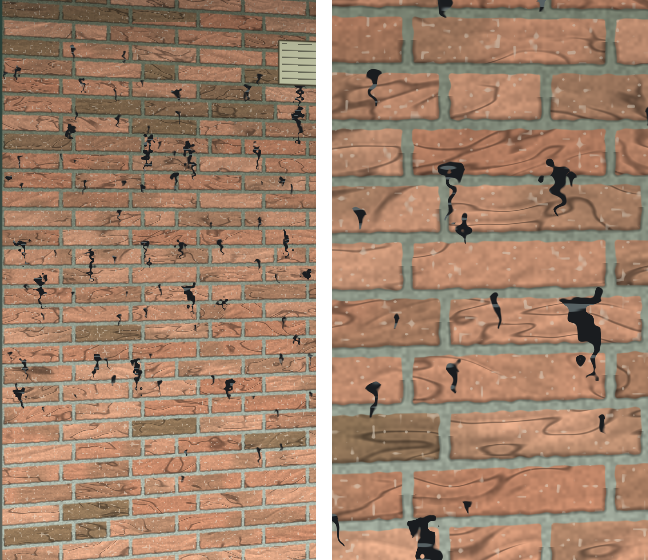
Left: the whole. Right: its middle third, enlarged.
A WebGL 1 fragment shader for this texture:

```glsl
precision highp float;
// A weathered brick wall seen at a slight angle: about 29 courses, some broken by
// a half brick. Courses come from a perspective warp, the crinkled faces from
// ridged noise, and the tar splashes and their drips from jittered grids.

uniform vec2 u_resolution;

float hash(vec2 p) {
  return fract(sin(dot(p, vec2(127.1, 311.7))) * 43758.5453);
}

float noise(vec2 p) {
  vec2 i = floor(p), f = fract(p);
  f = f * f * (3.0 - 2.0 * f);
  return mix(mix(hash(i), hash(i + vec2(1.0, 0.0)), f.x),
             mix(hash(i + vec2(0.0, 1.0)), hash(i + vec2(1.0, 1.0)), f.x), f.y);
}

float roundBox(vec2 p, vec2 size, float r) {
  vec2 d = abs(p) - size + r;
  return length(max(d, 0.0)) + min(max(d.x, d.y), 0.0) - r;
}

// Height of the wavy folds pressed into a brick face.
float folds(vec2 p) {
  p.y += 1.6 * noise(p * vec2(0.8, 0.3) + 9.0);
  return abs(noise(p) + 0.4 * noise(p * 2.1) - 0.7);
}

// Signed distance to scattered blobs with tapering drips; y points down.
float splashes(vec2 q, float cell, float radius, float chance, float seed) {
  float dist = 1.0;
  vec2 base = floor(q / cell);
  for (int j = -1; j <= 1; j++) {
    for (int i = -1; i <= 1; i++) {
      vec2 id = base + vec2(float(i), float(j));
      vec2 key = id + seed;
      vec2 center = (id + 0.15 + 0.7 * vec2(hash(key), hash(key + 5.3))) * cell;
      float zone = smoothstep(0.0, 0.2, center.y) * (1.0 - smoothstep(0.72, 0.88, center.y));
      float present = step(hash(key + 11.7), chance * zone);
      float r = radius * mix(0.5, 1.0, hash(key + 2.9));
      vec2 d = q - center;
      d += (vec2(noise(q * 170.0), noise(q * 170.0 + 31.0)) - 0.5) * r * 1.7;
      float drip = r * mix(1.0, 6.0, hash(key + 8.1));
      float t = clamp(d.y / drip, 0.0, 1.0);
      d -= vec2((hash(key + 4.4) - 0.4) * 0.5, 1.0) * t * drip;
      dist = min(dist, mix(1.0, length(d) - r * mix(0.85, 0.16, sqrt(t)), present));
    }
  }
  return dist;
}

void main() {
  float px = 1.0 / u_resolution.y;
  vec2 q = gl_FragCoord.xy * px;
  q.y = 1.0 - q.y;

  // Perspective: courses converge to the right, bricks shorten with distance
  float t = 0.406 + (q.y - 0.406) * exp(0.15 * q.x) - 0.035;
  float course = 29.84 * t - 1.4 * t * t + 0.08;
  float row = floor(course);
  float along = 7.71 * (q.x - 0.004) + 0.985 * q.x * q.x;

  // Alternate courses are offset; most even ones hold one half brick
  float even = 1.0 - mod(row + 2.0, 2.0);
  along += 0.18 * (1.0 - even);
  float slot = 1.0 + floor(hash(vec2(row, 3.7)) * 4.0);
  float after = even * step(slot, along);
  float isHalf = after * step(along, slot + 0.5);
  float shifted = along - 0.5 * after * (1.0 - isHalf);
  float span = mix(1.0, 0.5, isHalf);
  vec2 id = vec2(floor(shifted) + 20.0 * isHalf, row);
  vec2 size = vec2(span * 0.122, 0.0345) * 0.5;
  vec2 local = (vec2(fract(shifted) / span, fract(course)) - 0.5) * 2.0 * size;
  float rough = (noise(q * 190.0) - 0.5) * 0.0016;
  float edge = roundBox(local, size - 0.0032, 0.0015) + rough;
  float brick = 1.0 - smoothstep(-px, px, edge);

  // Mortar, paler towards the ground, shaded beneath each brick
  float grain = noise(q * 420.0);
  float low = smoothstep(0.05, 0.95, q.y);
  vec3 mortar = mix(vec3(0.40, 0.43, 0.36), vec3(0.71, 0.75, 0.70), low);
  mortar *= 0.88 + 0.2 * grain;
  mortar *= 1.0 - 0.3 * (1.0 - smoothstep(0.0, 0.002, edge)) * step(0.0, local.y);

  // Brick tone, with a few olive brown ones
  float tone = hash(id + 1.3);
  vec3 clay = mix(vec3(0.73, 0.50, 0.385), vec3(0.81, 0.61, 0.49), tone);
  float olive = step(hash(id + 6.1), 0.09 + 0.3 * smoothstep(0.1, 0.0, q.y));
  clay = mix(clay, vec3(0.50, 0.42, 0.31), olive * 0.85);
  clay = mix(clay, vec3(0.58, 0.45, 0.35), 0.6 * smoothstep(0.5, 0.8, noise(q * 16.0 + id)));

  // Folds: lit relief, dark creases, pale flecks
  vec2 g = local * vec2(26.0, 80.0) + id * 7.3;
  g.y += local.x * 45.0 * (hash(id + 9.2) - 0.5);
  float fold = folds(g);
  clay *= 1.0 + 0.45 * clamp(folds(g + vec2(0.05, 0.2)) - fold, -0.4, 0.4);
  clay *= 1.0 - 0.38 * (1.0 - smoothstep(0.0, 0.08, fold)) * smoothstep(0.25, 0.6, noise(g * 0.6 + 4.0));
  clay *= 0.93 + 0.14 * grain;
  clay = mix(clay, vec3(0.87, 0.82, 0.75), 0.55 * smoothstep(0.78, 0.95, noise(q * 310.0 + 7.0)));
  clay *= 1.0 - 0.3 * smoothstep(-0.003, 0.0, edge) * step(0.0, local.y);
  clay *= mix(0.86, 1.08, low);
  vec3 color = mix(mortar, clay, brick);

  // Tar: large dripping splashes and small specks, broken by thin streaks
  float tar = min(splashes(q, 0.095, 0.0115, 0.62, 0.0), splashes(q, 0.06, 0.0045, 0.5, 40.0));
  float streak = smoothstep(0.72, 0.86, noise(q * vec2(70.0, 330.0)));
  color = mix(color, mix(vec3(0.10, 0.11, 0.12), vec3(0.34, 0.38, 0.39), streak),
              1.0 - smoothstep(-px, px, tar));

  // Slatted vent at the upper right
  vec2 v = q - vec2(0.545, 0.113 + 0.04 * (q.x - 0.545));
  float vent = roundBox(v, vec2(0.047, 0.039), 0.002);
  float slat = fract((v.y + 0.033) / 0.0125);
  vec3 cream = vec3(0.73, 0.74, 0.62) * (1.0 - 0.45 * smoothstep(0.7, 0.95, slat) * step(vent, -0.005));
  color = mix(color, vec3(0.26, 0.24, 0.18), 1.0 - smoothstep(0.0, 0.003, vent));
  color = mix(color, cream, 1.0 - smoothstep(-px, px, vent + 0.001));

  // Shaded top and the dark strip down the left border
  color *= mix(0.82, 1.0, smoothstep(0.0, 0.12, q.y));
  color = mix(mix(vec3(0.16, 0.25, 0.22), vec3(0.36, 0.38, 0.35), low), color,
              smoothstep(0.004 - px, 0.004 + px, q.x));
  gl_FragColor = vec4(color, 1.0);
}
```
